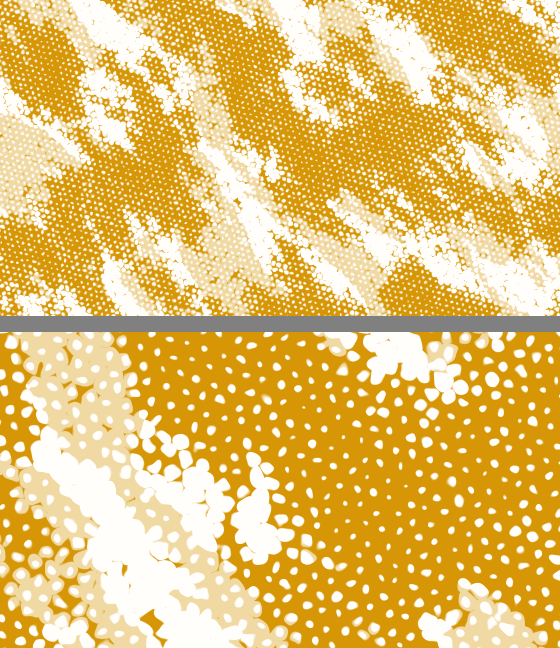
Top: the whole. Bottom: its middle third, enlarged.
Write a WebGL 1 fragment shader that draws this background.

```glsl
precision highp float;
// Dry-brushed gold patches over pale diagonal strokes on white.
// Stretched gradient noise gives each ink layer a tone, and one shared
// screen of jittered hexagonal dots turns those tones into ragged grain.

uniform vec2 u_resolution;

const vec3 PAPER = vec3(1.0, 0.995, 0.985);
const vec3 PALE_INK = vec3(0.94, 0.85, 0.64);
const vec3 GOLD_INK = vec3(0.84, 0.59, 0.02);
const float DOTS_PER_HEIGHT = 52.0;
const float DOT_REACH = 0.62;   // distance at which the screen falls to zero
const float ROW_STEP = 0.866;   // row height of a hexagonal lattice

float hash(vec2 p) {
  return fract(sin(dot(p, vec2(127.1, 311.7))) * 43758.5);
}

vec2 hash2(vec2 p) {
  return vec2(hash(p), hash(p + 57.3));
}

mat2 rotation(float angle) {
  float c = cos(angle), s = sin(angle);
  return mat2(c, s, -s, c);
}

// Contribution of one lattice corner with a random unit gradient
float cornerSlope(vec2 corner, vec2 offset) {
  float angle = 6.2832 * hash(corner);
  return dot(vec2(cos(angle), sin(angle)), offset);
}

// Gradient noise, roughly -0.6 to 0.6
float gradientNoise(vec2 p) {
  vec2 i = floor(p), f = fract(p);
  vec2 u = f * f * f * (f * (f * 6.0 - 15.0) + 10.0);
  vec2 x = vec2(1.0, 0.0), y = vec2(0.0, 1.0);
  float low = mix(cornerSlope(i, f), cornerSlope(i + x, f - x), u.x);
  float high = mix(cornerSlope(i + y, f - y), cornerSlope(i + 1.0, f - 1.0), u.x);
  return mix(low, high, u.y);
}

vec2 noisePair(vec2 p) {
  return vec2(gradientNoise(p), gradientNoise(p + 31.7));
}

// Distance to the nearest jittered hexagonal lattice point, in cells
float dotDistance(vec2 q) {
  float nearest = 4.0;
  float baseRow = floor(q.y / ROW_STEP);
  for (int j = -1; j <= 1; j++) {
    float row = baseRow + float(j);
    float shift = 0.5 * mod(row, 2.0);
    float baseColumn = floor(q.x - shift);
    for (int i = -1; i <= 1; i++) {
      vec2 cell = vec2(baseColumn + float(i), row);
      vec2 center = vec2(cell.x + 0.5 + shift, (row + 0.5) * ROW_STEP);
      center += 0.24 * (hash2(cell) - 0.5);
      float sizeScale = mix(0.9, 1.12, hash(cell + 13.1));
      nearest = min(nearest, length(q - center) * sizeScale);
    }
  }
  return nearest;
}

// Ink threshold: highest at dot centers, which therefore stay white longest
float screenThreshold(vec2 q) {
  vec2 warped = q + 0.22 * noisePair(q * 1.3);
  return 1.0 - dotDistance(warped) / DOT_REACH + 0.2 * gradientNoise(q * 1.7 + 9.0);
}

// Patches frayed by streaks and grain (x runs along the brush)
float goldField(vec2 brush, vec2 p) {
  float field = gradientNoise(brush * vec2(2.9, 4.6) + 4.6);
  field += 0.45 * gradientNoise(brush * vec2(5.5, 10.0) + 21.3);
  field += 0.36 * gradientNoise(brush * vec2(6.0, 25.0) + 43.9);
  field += 0.3 * gradientNoise(p * 27.0 + 71.2);
  return field;
}

// Long strokes with fibrous sides
float paleField(vec2 brush) {
  float field = gradientNoise(brush * vec2(2.8, 8.5) + 83.4);
  field += 0.35 * gradientNoise(brush * vec2(4.5, 27.0) + 15.8);
  field += 0.2 * gradientNoise(brush * vec2(18.0, 52.0) + 62.5);
  return field;
}

float inkCoverage(float tone, float threshold, float softness) {
  return smoothstep(-softness, softness, tone - threshold);
}

// Tone from bare paper to full ink; thin ink breaks up into loose specks
float inkTone(float amount, float bareTone, float fullTone, float speckle) {
  return mix(bareTone, fullTone, amount) + speckle * (1.0 - 0.8 * amount);
}

void main() {
  vec2 p = gl_FragCoord.xy / u_resolution.y;
  vec2 q = rotation(0.27) * p * DOTS_PER_HEIGHT;
  float softness = DOTS_PER_HEIGHT / (DOT_REACH * u_resolution.y);

  // Brush frame pointing down to the right, gently bent
  vec2 bent = p + 0.09 * noisePair(p * 2.3 + 5.2);
  vec2 brush = rotation(0.88) * bent;

  float gold = goldField(brush, p);
  float goldAmount = smoothstep(-0.38, 0.15, gold);
  float goldTone = inkTone(goldAmount, -0.26, 0.62, 0.95 * gradientNoise(q * 0.9 + 3.7))
                 + 0.25 * max(gold, 0.0);
  float paleAmount = smoothstep(-0.12, 0.1, paleField(brush));
  float paleTone = inkTone(paleAmount, -0.4, 0.64, 0.5 * gradientNoise(q * 0.9 + 47.2));

  // Print both inks through the same screen
  float threshold = screenThreshold(q);
  vec3 color = mix(PAPER, PALE_INK, inkCoverage(paleTone, threshold, softness));
  color = mix(color, GOLD_INK, inkCoverage(goldTone, threshold, softness));
  gl_FragColor = vec4(color, 1.0);
}
```
